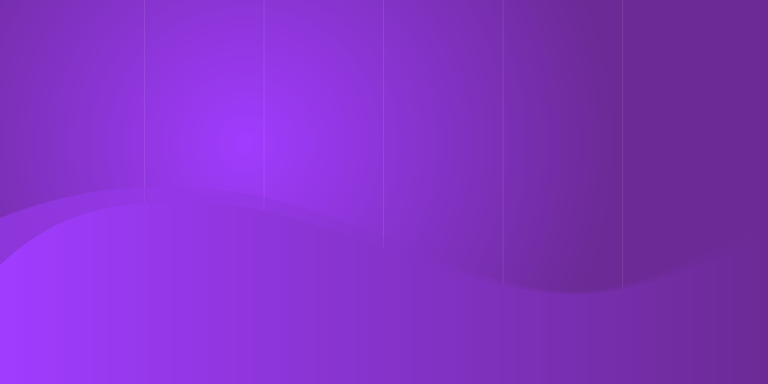
A Shadertoy shader for this background:

```glsl
// A violet backdrop: a round glow fading to deep purple, crossed by faint
// vertical hairlines, with two overlapping waves along the lower part.
// The wave crests are cubic Hermite curves; all edges are box-filtered.

const vec3 BRIGHT = vec3(0.627, 0.235, 1.0);
const vec3 DEEP = vec3(0.42, 0.166, 0.585);

// Coverage of the half-plane where dist is negative, for a given pixel size
float coverage(float dist, float pixel) {
    return clamp(0.5 - dist / pixel, 0.0, 1.0);
}

// Cubic between two knots, each given as (x, height, slope)
float hermite(vec3 a, vec3 b, float x) {
    float span = b.x - a.x;
    float t = (x - a.x) / span;
    float s = 1.0 - t;
    return s * s * ((1.0 + 2.0 * t) * a.y + t * span * a.z)
         + t * t * ((1.0 + 2.0 * s) * b.y - s * span * b.z);
}

// Smooth crest through four knots
float crest(vec3 a, vec3 b, vec3 c, vec3 d, float x) {
    if (x < b.x) return hermite(a, b, x);
    if (x < c.x) return hermite(b, c, x);
    return hermite(c, d, x);
}

// Radial fade from BRIGHT to DEEP; distances in canvas widths
vec3 glow(vec2 uv, vec2 center, float radius, float aspect) {
    vec2 offset = (uv - center) * vec2(1.0, 1.0 / aspect);
    return mix(BRIGHT, DEEP, min(length(offset) / radius, 1.0));
}

// Evenly spaced hairlines from index 0 to count - 1
float hairlines(float x, float first, float spacing, float count, float width, float pixel) {
    float index = clamp(round((x - first) / spacing), 0.0, count - 1.0);
    float dist = abs(x - first - index * spacing);
    return coverage(dist - 0.5 * width, pixel) - coverage(dist + 0.5 * width, pixel);
}

void mainImage(out vec4 fragColor, in vec2 fragCoord) {
    vec2 uv = fragCoord / iResolution.xy;
    vec2 pixel = 1.0 / iResolution.xy;
    float aspect = iResolution.x / iResolution.y;

    // Glow and hairlines
    vec3 color = glow(uv, vec2(0.319, 0.628), 0.482, aspect);
    float lines = hairlines(uv.x, 0.1882, 0.1556, 5.0, 0.0013, pixel.x);
    color = mix(color, vec3(1.0), 0.09 * lines);

    // Wave crests
    float backCrest = crest(vec3(0.0, 0.432, 0.8), vec3(0.345, 0.486, -0.42),
                            vec3(0.749, 0.24, 0.0), vec3(1.0, 0.414, 0.9), uv.x);
    float frontCrest = crest(vec3(0.0, 0.31, 1.9), vec3(0.247, 0.474, 0.0),
                             vec3(0.749, 0.234, 0.0), vec3(1.0, 0.383, 0.8), uv.x);

    // Translucent back wave, then opaque front wave
    vec3 waveColor = mix(BRIGHT, DEEP, uv.x);
    color = mix(color, waveColor, 0.5 * coverage(uv.y - backCrest, pixel.y));
    color = mix(color, waveColor, coverage(uv.y - frontCrest, pixel.y));

    fragColor = vec4(color, 1.0);
}
```
